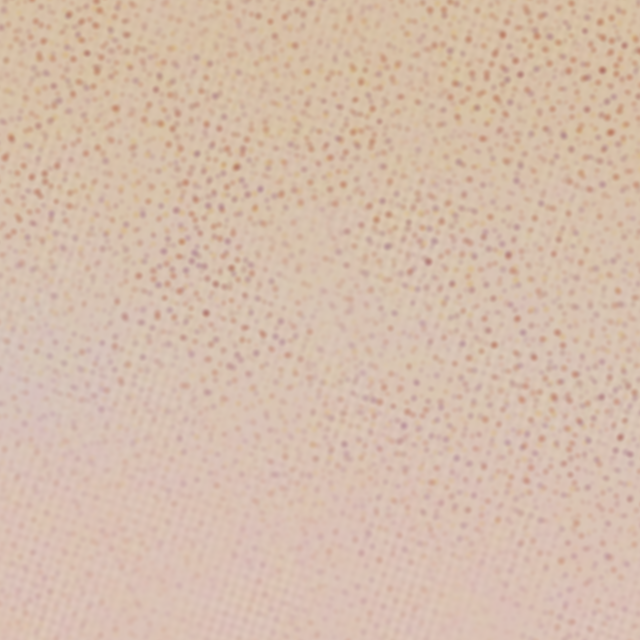
Write a Shadertoy shader that draws this texture.

```glsl
#define DOTS_ACROSS 43.0
#define WEAVE_ACROSS 64.0
#define DOT_RADIUS 0.36
#define DOT_JITTER 0.08
#define DOT_INK 1.0
#define WEAVE_DEPTH 0.010
#define MOTTLE 0.022
#define WARP 0.006

const vec3 PAPER_TOP = vec3(0.845, 0.755, 0.655);
const vec3 PAPER_MID = vec3(0.850, 0.770, 0.705);
const vec3 PAPER_LOW = vec3(0.860, 0.762, 0.712);
const vec3 ORANGE = vec3(0.10, 0.27, 0.32);   // light absorbed by each ink
const vec3 MAUVE = vec3(0.15, 0.25, 0.15);
const vec3 YELLOW = vec3(0.01, 0.05, 0.17);

vec2 hash2(vec2 p) {
    vec3 q = fract(p.xyx * vec3(0.1031, 0.1030, 0.0973));
    q += dot(q, q.yzx + 33.33);
    return fract((q.xx + q.yz) * q.zy);
}

float gradientDot(vec2 cell, vec2 offset) {
    float a = 6.2832 * hash2(cell).x;
    return dot(vec2(cos(a), sin(a)), offset);
}

// Gradient noise, roughly -0.7 to 0.7
float noise(vec2 p) {
    vec2 i = floor(p), f = p - i;
    vec2 u = f * f * f * (f * (f * 6.0 - 15.0) + 10.0);
    vec2 e = vec2(1.0, 0.0);
    return mix(mix(gradientDot(i, f), gradientDot(i + e, f - e), u.x),
               mix(gradientDot(i + e.yx, f - e.yx), gradientDot(i + e.xx, f - e.xx), u.x), u.y);
}

vec2 rotate(vec2 p, float angle) {
    float c = cos(angle), s = sin(angle);
    return mat2(c, -s, s, c) * p;
}

// One halftone screen: x is coverage, y is a random hue per dot
vec2 screenDots(vec2 p, float angle, float seed) {
    vec2 q = rotate(p, angle) * DOTS_ACROSS + seed;
    vec2 cell = floor(q);
    vec2 random = hash2(cell + seed * 7.0);
    vec2 jitter = (hash2(cell + 91.0) - 0.5) * 2.0 * DOT_JITTER;
    float radius = DOT_RADIUS * mix(0.8, 1.15, random.x);
    float d = length(q - cell - 0.5 - jitter);
    float dotShape = 1.0 - smoothstep(0.0, radius, d);
    return vec2(dotShape * mix(0.15, 1.0, random.x), random.y);
}

void mainImage(out vec4 fragColor, in vec2 fragCoord) {
    vec2 uv = fragCoord / iResolution.xy;
    vec2 p = uv + WARP * vec2(noise(uv * 4.0), noise(uv * 4.0 + 17.0));

    // Paper: tan above, pink below, cool at the left
    float height = uv.y + 0.12 * noise(uv * 2.5 + 5.0) + 0.08 * (uv.x - 0.5);
    vec3 color = mix(PAPER_LOW, PAPER_MID, smoothstep(0.1, 0.5, height));
    color = mix(color, PAPER_TOP, smoothstep(0.45, 0.95, height));
    float cool = smoothstep(0.35, 0.0, length((uv - vec2(0.0, 0.4)) * vec2(1.0, 1.6)));
    color += cool * vec3(-0.01, 0.0, 0.025);

    // Soft colour mottling
    float pinkness = noise(p * 26.0) + 0.7 * noise(p * 52.0 + 8.0);
    float warmth = noise(p * 22.0 + 31.0) + 0.5 * noise(p * 9.0 + 3.0);
    color += MOTTLE * (pinkness * vec3(0.1, -0.7, -0.1) + warmth * vec3(0.1, 0.2, -1.2));

    // Fine pale weave
    vec2 weave = cos(6.2832 * WEAVE_ACROSS * rotate(p, -0.32));
    color += WEAVE_DEPTH * (weave.x + 0.7 * weave.y) * (0.6 + noise(p * 7.0));

    // Three overlapping screens, fading toward the bottom left
    float fade = mix(0.3, 1.0, smoothstep(0.05, 0.6, uv.y + 0.35 * (uv.x - 0.4)));
    for (int i = 0; i < 3; i++) {
        float k = float(i);
        float angle = i == 0 ? 0.42 : (i == 1 ? -0.32 : 0.06);
        vec2 ink = screenDots(p, angle, 3.0 + 11.3 * k);
        float patches = smoothstep(-0.45, 0.4, noise(uv * 5.0 + 23.0 * k) + 0.3 * noise(uv * 14.0 + k));
        vec3 hue = mix(MAUVE, ORANGE, smoothstep(0.2, 0.7, ink.y + 0.3 * (uv.y - 0.5)));
        hue = i == 2 ? mix(YELLOW, MAUVE, 0.6 * step(0.55, ink.y)) : hue;
        color *= 1.0 - DOT_INK * fade * mix(0.3, 1.0, patches) * ink.x * hue;
    }
    fragColor = vec4(clamp(color, 0.0, 1.0), 1.0);
}
```
